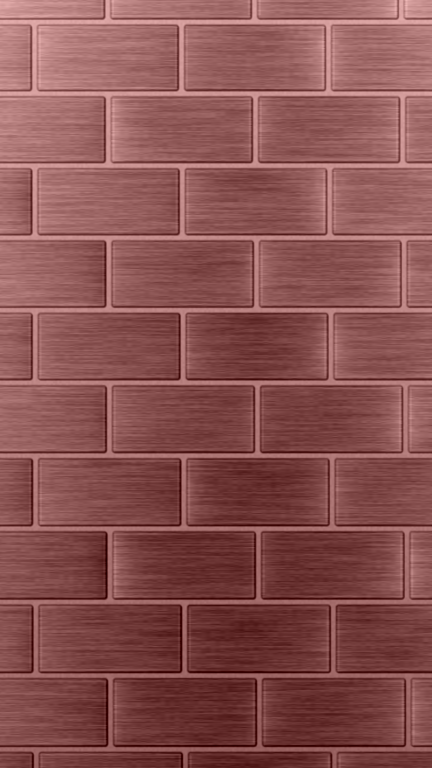
Give the GLSL for this texture, as a Shadertoy shader.

```glsl
// Brushed copper-rose metal tiles in a running bond with pale raised joints.
// A slightly widening grid gives each tile an id; rounded-box distances shape
// the faces, stretched noise the brushing, and smooth gradients the sheen.

// Layout, in units of the canvas width, measured from the top left
const float FIRST_JOINT_Y = 0.0505;
const float ROW_HEIGHT = 0.1657;
const float ROW_GROWTH = 0.000266;    // quadratic widening down the wall
const float FIRST_JOINT_X = 0.0795;
const float JOINT_DRIFT = 0.0004;     // sideways drift per row
const float TILE_WIDTH = 0.3402;
const float TILE_GROWTH = 0.0005;     // extra width per row
const float HALF_JOINT = 0.0070;
const float CORNER_RADIUS = 0.006;
const float EDGE_WIDTH = 0.0032;
const float SHADOW_OFFSET = 0.0025;   // to the right and downward

// Tone and surface
const vec3 TINT = vec3(0.0, -0.215, -0.22);
const float TONE_TOP = 0.60;
const float TONE_BOTTOM = 0.345;
const float DARK_COLUMN_X = 0.58;
const float SIDE_LIGHT = 0.23;
const float TILE_VARIATION = 0.04;
const float GRAIN = 0.20;
const float RIM_LIT = 0.13;
const float RIM_SHADED = 0.24;
const float BEVEL_LIGHT = 0.05;

float hash(vec2 p) {
    vec3 q = fract(vec3(p.xyx) * 0.1031);
    q += dot(q, q.yzx + 33.33);
    return fract((q.x + q.y) * q.z);
}

float noise(vec2 p) {
    vec2 i = floor(p), f = fract(p);
    f = f * f * (3.0 - 2.0 * f);
    return mix(mix(hash(i), hash(i + vec2(1, 0)), f.x),
               mix(hash(i + vec2(0, 1)), hash(i + vec2(1, 1)), f.x), f.y);
}

float roundBox(vec2 p, vec2 halfSize, float r) {
    vec2 q = abs(p) - halfSize + r;
    return length(max(q, 0.0)) + min(max(q.x, q.y), 0.0) - r;
}

// Broad illumination: bright top left, dark column right of the middle
float wallTone(vec2 pos, float depth) {
    float side = abs(pos.x - DARK_COLUMN_X) / DARK_COLUMN_X;
    return mix(TONE_TOP, TONE_BOTTOM, pow(depth, 0.65))
         + SIDE_LIGHT * mix(0.9, 0.65, depth) * pow(side, 1.3);
}

// Long horizontal scratches with a little fine speckle
float brushing(vec2 pos, float seed) {
    vec2 shifted = pos + vec2(seed * 7.0, seed * 3.0);
    return 0.45 * noise(shifted * vec2(13.0, 335.0))
         + 0.25 * noise(shifted * vec2(6.0, 215.0))
         + 0.30 * noise(shifted * vec2(90.0, 370.0)) - 0.5;
}

// Light or dark glow near both ends of a tile; uv runs from -1 to 1
float endSheen(vec2 uv, float x, vec2 id) {
    float left = mix(0.05, 0.22, hash(id + 11.0)) * smoothstep(-0.1, 0.3, x);
    float right = mix(-0.17, 0.20, smoothstep(0.25, 0.75, x))
                * mix(0.4, 1.0, hash(id + 23.0));
    return (left * exp(-5.0 * (1.0 + uv.x)) + right * exp(-5.0 * (1.0 - uv.x)))
         * (1.0 - 0.4 * uv.y * uv.y);
}

void mainImage(out vec4 fragColor, in vec2 fragCoord) {
    float pixel = 1.0 / iResolution.x;
    vec2 pos = vec2(fragCoord.x, iResolution.y - fragCoord.y) * pixel;
    float depth = 1.0 - fragCoord.y / iResolution.y;

    // Grid: solve the widening row spacing, then offset alternate rows
    float rowPos = (sqrt(ROW_HEIGHT * ROW_HEIGHT
                 + 4.0 * ROW_GROWTH * (pos.y - FIRST_JOINT_Y)) - ROW_HEIGHT)
                 / (2.0 * ROW_GROWTH);
    float row = floor(rowPos);
    vec2 cell = vec2(TILE_WIDTH + TILE_GROWTH * row,
                     ROW_HEIGHT + ROW_GROWTH * (2.0 * row + 1.0));
    float colPos = (pos.x - FIRST_JOINT_X - JOINT_DRIFT * row) / cell.x
                 - 0.5 * mod(row, 2.0);
    vec2 id = vec2(floor(colPos), row) + 40.0;
    vec2 local = (fract(vec2(colPos, rowPos)) - 0.5) * cell;
    vec2 halfSize = 0.5 * cell - HALF_JOINT;
    float dist = roundBox(local, halfSize, CORNER_RADIUS);
    float shadowDist = roundBox(local - SHADOW_OFFSET, halfSize, CORNER_RADIUS);

    // Tile face
    float tone = wallTone(pos, depth);
    float seed = hash(id);
    vec2 uv = local / halfSize;
    float face = tone + TILE_VARIATION * (seed - 0.5)
               + endSheen(uv, pos.x, id)
               + 0.04 * (noise(pos * vec2(7.0, 12.0) + seed * 20.0) - 0.5)
               + 0.015 * uv.y + GRAIN * brushing(pos, seed);
    face += BEVEL_LIGHT * smoothstep(0.004, 0.0, abs(dist + 0.006));

    // Joint, shaded below and to the right of each tile
    float joint = mix(0.82, 0.62, depth) + 0.25 * (tone - 0.5)
                + 0.04 * (noise(pos * 200.0) - 0.5);
    joint -= 0.12 * (1.0 - smoothstep(-pixel, pixel, shadowDist));

    // Blend, then darken the rim most on the sides facing right and down
    float value = mix(face, joint, smoothstep(-pixel, pixel, dist));
    float rim = 1.0 - smoothstep(0.0, EDGE_WIDTH + 0.5 * pixel, abs(dist));
    float shaded = clamp(0.5 + 0.5 * (dist - shadowDist) / SHADOW_OFFSET, 0.0, 1.0);
    value -= mix(RIM_LIT, RIM_SHADED, shaded) * rim;
    fragColor = vec4(clamp(value + TINT, 0.0, 1.0), 1.0);
}
```
